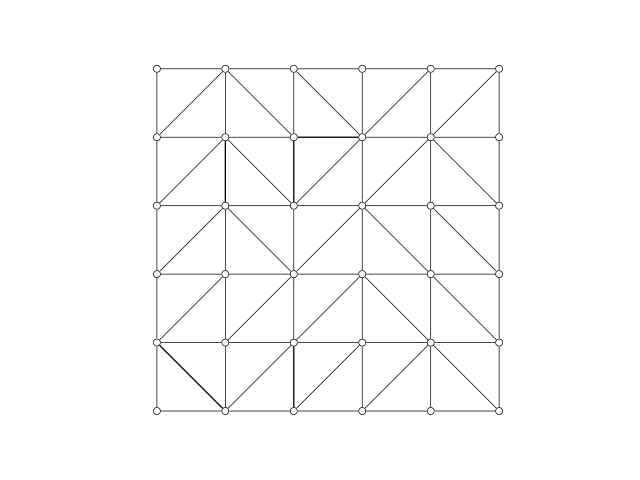
Give the GLSL for this pattern, as a WebGL 2 fragment shader.

```glsl
#version 300 es
precision highp float;
// Triangulated 5 by 5 square mesh: thin black edges and white round nodes.

uniform vec2 u_resolution;
out vec4 fragColor;

// One bit per column, rows from the bottom: 1 rises to the right, 0 falls.
const int RISING[5] = int[5](14, 7, 5, 13, 25);

// Share of a pixel covered by a stroke whose centre line is dist away.
float stroke(float dist, float width, float pixel) {
    float h = 0.5 * width;
    float covered = min(dist + 0.5 * pixel, h) - max(dist - 0.5 * pixel, -h);
    return clamp(covered / pixel, 0.0, 1.0);
}

float edgeWidth(bool heavy) {
    return heavy ? 0.019 : 0.0105;
}

void main() {
    // Mesh coordinates: nodes lie on the integers 0 to 5
    float spacing = 0.1426;
    vec2 uv = (gl_FragCoord.xy - vec2(0.5, 0.0) * u_resolution) / u_resolution.y;
    vec2 p = (uv - vec2(-0.3398, 0.1437)) / spacing;
    float pixel = 1.0 / (spacing * u_resolution.y);

    vec2 inside = clamp(p, 0.0, 5.0);
    vec2 node = floor(inside + 0.5);
    ivec2 cell = ivec2(min(floor(inside), 4.0));
    ivec2 nodeId = ivec2(node);

    // Horizontal and vertical edges, a few of them drawn heavier
    float distH = length(vec2(p.x - inside.x, p.y - node.y));
    float distV = length(vec2(p.x - node.x, p.y - inside.y));
    bool heavyH = cell.x == 2 && nodeId.y == 4;
    bool heavyV = (cell.y == 3 && (nodeId.x == 1 || nodeId.x == 2))
               || (cell.y == 0 && nodeId.x == 2);
    float ink = max(stroke(distH, edgeWidth(heavyH), pixel),
                    stroke(distV, edgeWidth(heavyV), pixel));

    // One diagonal in each cell
    vec2 f = inside - vec2(cell);
    bool rising = ((RISING[cell.y] >> cell.x) & 1) == 1;
    float distD = abs(rising ? f.x - f.y : f.x + f.y - 1.0) * 0.70711
                + length(p - inside);
    bool heavyD = cell == ivec2(0);
    ink = max(ink, stroke(distD, edgeWidth(heavyD), pixel));

    // White node discs hide the edge ends, then get a thin outline
    float ring = length(p - node) - 0.051;
    ink *= clamp(ring / pixel + 0.5, 0.0, 1.0);
    ink = max(ink, stroke(abs(ring), 0.0105, pixel));

    fragColor = vec4(vec3(1.0 - ink), 1.0);
}
```
